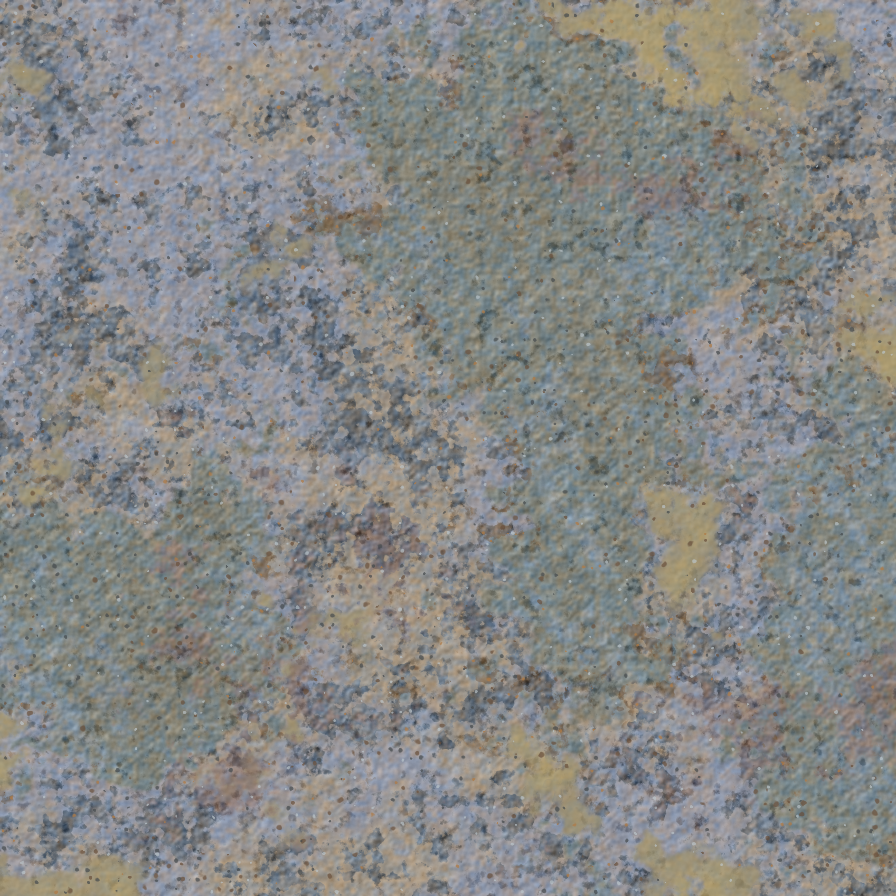
A three.js fragment shader for this texture:

```glsl
// Weathered stone wall: grey-green film, peeling lilac and tan plaster, ochre patches, pits and rust.
varying vec2 vUv;

float hash(vec2 p) {
  return fract(sin(dot(p, vec2(127.1, 311.7))) * 43758.5453);
}

float noise(vec2 p) {
  vec2 cell = floor(p);
  vec2 f = fract(p);
  f = f * f * (3.0 - 2.0 * f);
  float low = mix(hash(cell), hash(cell + vec2(1.0, 0.0)), f.x);
  float high = mix(hash(cell + vec2(0.0, 1.0)), hash(cell + vec2(1.0)), f.x);
  return mix(low, high, f.y);
}

// Layered noise centred on zero
float fbm(vec2 p) {
  float sum = 0.0;
  float amplitude = 0.52;
  mat2 turn = mat2(1.6, 1.2, -1.2, 1.6);
  for (int i = 0; i < 5; i++) {
    sum += amplitude * (noise(p) - 0.5);
    p = turn * p + vec2(17.3, 9.1);
    amplitude *= 0.52;
  }
  return sum;
}

// Soft elliptical bump, 1 at its centre
float bump(vec2 p, vec2 centre, vec2 radius) {
  vec2 d = (p - centre) / radius;
  return exp(-dot(d, d));
}

// Scattered uneven dots, one at most per grid cell
float specks(vec2 p, float density, float size, float seed) {
  vec2 cell = floor(p) + seed;
  vec2 centre = 0.3 + 0.4 * vec2(hash(cell), hash(cell + 41.7));
  float radius = size * (0.4 + 0.6 * hash(cell + 73.1));
  float present = step(hash(cell + 19.9), density);
  float wobble = 0.2 * (noise(p * 4.0 + seed) - 0.5);
  float d = length(fract(p) - centre) + wobble;
  return present * (1.0 - smoothstep(radius * 0.5, radius * 1.3, d));
}

float grainHeight(vec2 p) {
  return noise(p * 115.0) + 0.85 * noise(p * 230.0 + 5.3);
}

// Slope of the grain towards a light at the upper left
float relief(vec2 p) {
  return grainHeight(p) - grainHeight(p + vec2(-0.0022, 0.0024));
}

vec3 filmColor(vec2 p) {
  vec3 green = vec3(0.495, 0.525, 0.51);
  vec3 blue = vec3(0.515, 0.555, 0.58);
  vec3 olive = vec3(0.51, 0.505, 0.46);
  vec2 along = vec2(dot(p, vec2(0.86, 0.51)), dot(p, vec2(-0.51, 0.86)));
  float streak = fbm(along * vec2(26.0, 8.0)) + 0.8 * fbm(p * 70.0);
  vec3 color = mix(green, blue, smoothstep(0.02, 0.3, streak));
  return mix(color, olive, 0.7 * smoothstep(0.02, 0.3, fbm(p * 9.0 + 31.0) - 0.5 * streak));
}

vec3 plasterColor(vec2 p) {
  vec3 lilac = vec3(0.59, 0.60, 0.645);
  vec3 tan = vec3(0.64, 0.60, 0.545);
  float warmth = fbm(p * 7.0 + 12.0) + 0.6 * fbm(p * 40.0);
  return mix(lilac, tan, smoothstep(-0.16, 0.24, warmth));
}

void main() {
  vec2 p = vUv;
  float ragged = fbm(p * 36.0 + 3.0);
  float fine = fbm(p * 95.0 + 8.0);

  // Broad areas of film between the peeling plaster
  float filmArea = bump(p, vec2(0.6, 0.73), vec2(0.2, 0.24))
                 + bump(p, vec2(0.1, 0.28), vec2(0.18, 0.15))
                 + bump(p, vec2(0.96, 0.36), vec2(0.13, 0.24))
                 + 0.7 * bump(p, vec2(0.66, 0.36), vec2(0.08, 0.2));
  float edge = 0.4 - filmArea + 1.1 * fbm(p * 8.0 + 2.0) + 0.75 * ragged;
  float plaster = smoothstep(-0.05, 0.1, edge);
  float rim = 1.0 - smoothstep(0.03, 0.2, abs(edge));
  vec3 color = mix(filmColor(p), plasterColor(p), plaster);

  // Smooth ochre coats
  float coat = fbm(p * 6.5 + 47.0) + 0.2 * ragged;
  float ochre = smoothstep(0.12, 0.19, coat) * smoothstep(0.0, 0.2, edge);
  vec3 ochreColor = mix(vec3(0.61, 0.57, 0.46), vec3(0.68, 0.615, 0.43), smoothstep(0.15, 0.3, coat));
  color = mix(color, ochreColor, 0.85 * ochre);

  // Broken clusters of dark blue-grey pits
  float cluster = 0.7 * fbm(p * 15.0 + 23.0) + 0.6 * fbm(p * 4.5 + 61.0);
  float pits = smoothstep(0.04, 0.2, cluster + 0.9 * ragged + 1.0 * fine);
  pits *= plaster * (1.0 - 0.85 * ochre);
  vec3 pitColor = mix(vec3(0.33, 0.36, 0.39), vec3(0.47, 0.50, 0.53), smoothstep(-0.2, 0.2, fbm(p * 75.0 + 37.0)));
  color = mix(color, pitColor, 0.8 * pits);

  // Maroon stains and rusty rims, both broken up by the grain
  float stain = smoothstep(0.19, 0.34, fbm(p * 5.0 + 83.0) + 0.4 * ragged + 0.4 * fine);
  color = mix(color, vec3(0.51, 0.43, 0.42), 0.6 * stain);
  float rust = rim * smoothstep(0.1, 0.26, fbm(p * 17.0 + 71.0) + 1.1 * fine);
  color = mix(color, vec3(0.43, 0.35, 0.27), 0.65 * rust);

  // Raised grain with warm and cool flecks and tiny hollows
  float smoothness = 1.0 - 0.55 * ochre;
  float roughness = (mix(0.125, 0.10, plaster) + 0.08 * pits) * smoothness;
  color += roughness * relief(p);
  color += vec3(0.11, 0.01, -0.10) * (noise(p * 165.0 + 15.0) - 0.5) * smoothness;
  color += 0.16 * fine * smoothness;
  color -= 0.13 * smoothstep(0.12, 0.3, fbm(p * 80.0 + 52.0)) * smoothness;

  // Scattered rust spots, dark holes and pale chips
  float crowd = smoothstep(-0.05, 0.25, fbm(p * 10.0 + 97.0));
  color = mix(color, vec3(0.41, 0.31, 0.23), 0.7 * specks(p * 72.0, 0.03 + 0.16 * crowd + 0.2 * rust, 0.24, 3.0));
  color = mix(color, vec3(0.27, 0.29, 0.30), 0.7 * specks(p * 88.0, 0.05 + 0.12 * crowd, 0.24, 29.0));
  color = mix(color, vec3(0.74, 0.78, 0.80), 0.65 * specks(p * 95.0, 0.07, 0.21, 57.0));
  color = mix(color, vec3(0.68, 0.48, 0.28), 0.75 * specks(p * 105.0, 0.02 + 0.2 * rust, 0.25, 91.0));

  gl_FragColor = vec4(clamp(color, 0.0, 1.0), 1.0);
}
```
